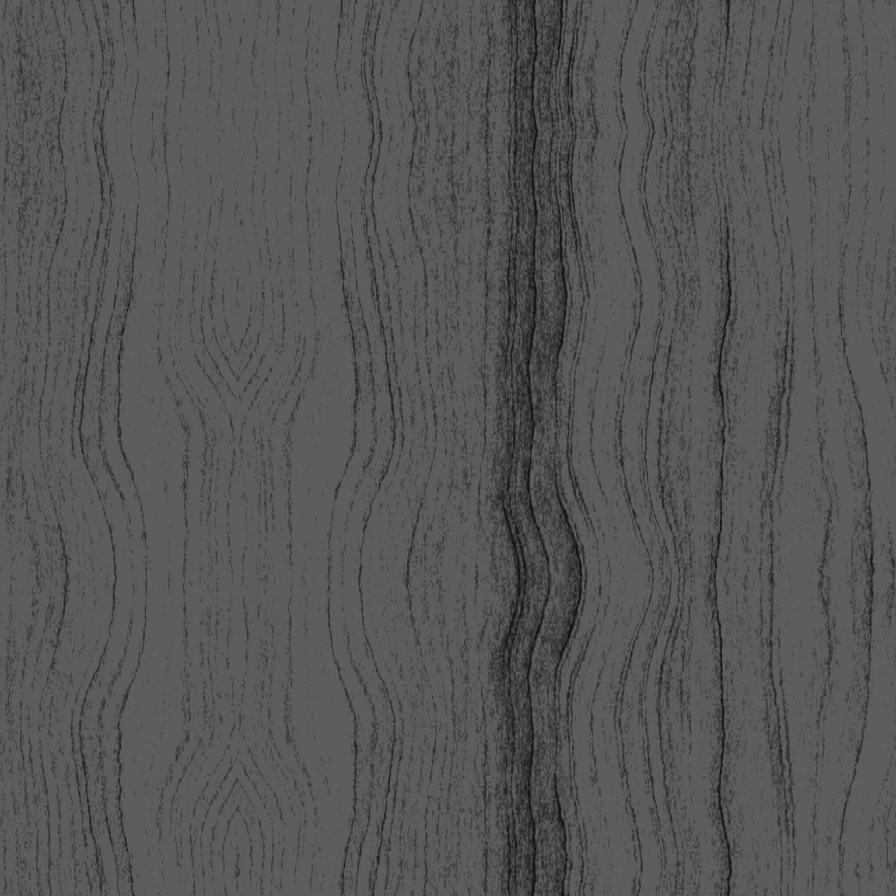
This texture is drawn by a Shadertoy shader. Its source:

```glsl
const vec3 WOOD = vec3(0.366);
const vec3 GRAIN_DARK = vec3(0.085);
const float BOARD_SEAM = 0.53;      // left board is mirrored, right one is not
const float MIRROR_Y = 0.353;       // height of the grain's vertical mirror
const float LINE_WIDTH = 0.0017;
const float TAIL_SHARE = 0.16;      // shadow width per line spacing
const vec2 SPECK_SCALE = vec2(640.0, 370.0);
const vec2 STREAK_SCALE = vec2(430.0, 85.0);
const float SPECK_GAIN = 0.62;
const float STREAK_GAIN = 0.42;
const float FIBRE_GAIN = 0.30;
const float CLEAR_LEVEL = 0.30;     // amounts below this stay plain wood
const float CONTRAST = 0.95;
const int VEIN_COUNT = 7;
// Bold veins: position, tail width, strength
const vec3 VEINS[VEIN_COUNT] = vec3[](
    vec3(0.140, 0.008, 0.75), vec3(0.170, 0.006, 0.55),
    vec3(0.585, 0.010, 0.75), vec3(0.612, 0.020, 1.00),
    vec3(0.642, 0.024, 1.05), vec3(0.752, 0.009, 0.75),
    vec3(0.832, 0.014, 1.05));

float hash(vec2 cell) {
    uvec2 q = uvec2(ivec2(cell)) * uvec2(1597334673u, 3812015801u);
    uint h = (q.x ^ q.y) * 1597334673u;
    h = (h ^ (h >> 15)) * 2246822519u;
    h ^= h >> 13;
    return float(h >> 8) / 16777216.0;
}

float noise(vec2 p) {
    vec2 cell = floor(p);
    vec2 f = fract(p);
    f = f * f * (3.0 - 2.0 * f);
    float low = mix(hash(cell), hash(cell + vec2(1, 0)), f.x);
    float high = mix(hash(cell + vec2(0, 1)), hash(cell + vec2(1, 1)), f.x);
    return mix(low, high, f.y);
}

float bump(float x, float center, float width) {
    float d = (x - center) / width;
    return exp(-d * d);
}

// Sharp dark edge with a soft shadow on its left side
float edgeLine(float d, float tail) {
    float core = exp(-d * d / (LINE_WIDTH * LINE_WIDTH));
    float shadow = d < 0.0 ? exp(d / tail) : 0.0;
    return max(core, 0.45 * shadow);
}

// Irregular growth lines, each varying slowly along its length
float growthLines(float u, float y, float count, float seed) {
    float s = u * count;
    float id = floor(s);
    float place = 0.3 + 0.5 * hash(vec2(id, seed));
    float strength = 0.25 + 0.75 * hash(vec2(id, seed + 7.0));
    float fade = smoothstep(0.15, 0.65, noise(vec2(id * 3.0 + seed, y * 5.0)));
    float inside = smoothstep(0.0, 0.2, fract(s));
    float line = edgeLine((fract(s) - place) / count, TAIL_SHARE / count);
    return line * strength * (0.4 + 0.6 * fade) * inside;
}

void mainImage(out vec4 fragColor, in vec2 fragCoord) {
    vec2 uv = fragCoord / iResolution.xy;

    // Book-matched coordinates
    bool leftBoard = uv.x < BOARD_SEAM;
    vec2 p = uv;
    if (leftBoard) p.x = abs(uv.x - 0.5 * BOARD_SEAM);
    p.y = abs(fract(uv.y - MIRROR_Y + 0.5) - 0.5);

    // Slow bends and a fine ragged edge
    float u = p.x;
    u += 0.065 * (noise(p * vec2(6.0, 6.5) + 3.0) - 0.5);
    u += 0.018 * (noise(p * vec2(15.0, 12.0) + 21.0) - 0.5);
    u += 0.0022 * (noise(uv * vec2(90.0, 110.0)) - 0.5);

    // Broad tone of each board, then fibres that follow the bends
    float tone = leftBoard
        ? 0.05 + 0.13 * smoothstep(0.09, 0.22, p.x)
        : 0.11 + 0.27 * bump(uv.x, 0.595, 0.058)
               + 0.12 * bump(uv.x, 0.75, 0.025)
               + 0.10 * bump(uv.x, 0.84, 0.04);
    tone += 0.26 * (noise(vec2(u * 36.0, p.y * 4.0)) - 0.45);
    tone += FIBRE_GAIN * (noise(vec2(u * 130.0, p.y * 9.0 + 5.0)) - 0.5);

    // Growth lines and bold veins
    float lines = 0.80 * growthLines(u, p.y, 30.0, 11.0);
    lines = max(lines, 0.62 * growthLines(u + 0.004, p.y, 67.0, 43.0));
    for (int i = 0; i < VEIN_COUNT; i++) {
        vec3 vein = VEINS[i];
        float fade = smoothstep(0.15, 0.6, noise(vec2(float(i) * 5.0, p.y * 6.0 + 2.0)));
        float line = edgeLine(u - vein.x, vein.y);
        lines = max(lines, line * vein.z * (0.45 + 0.55 * fade));
    }

    // Fine pores roughen the tone; plain wood is left where little remains
    float amount = tone + lines;
    amount += SPECK_GAIN * (noise(uv * SPECK_SCALE) - 0.5);
    amount += STREAK_GAIN * (noise(uv * STREAK_SCALE + 57.0) - 0.5);
    float darkness = CONTRAST * max(amount - CLEAR_LEVEL, 0.0);

    fragColor = vec4(mix(WOOD, GRAIN_DARK, min(darkness, 1.0)), 1.0);
}
```
